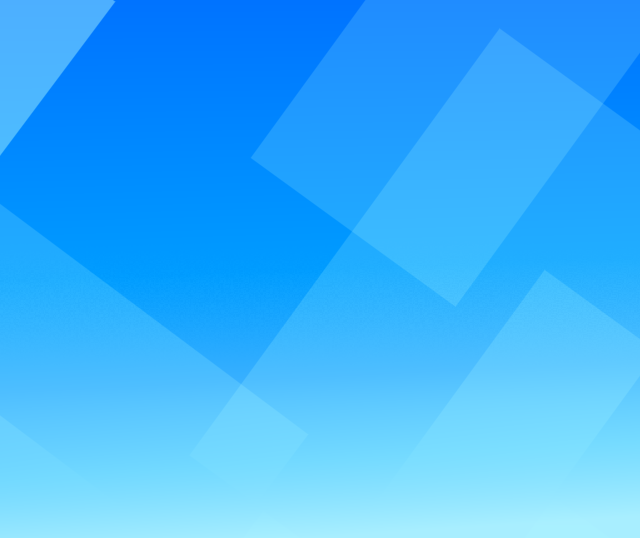
Write a Shadertoy shader that draws this background.

```glsl
// Translucent tilted panes over a sky gradient that runs from deep blue to pale cyan.
// The gradient is a chain of linear ramps; each pane is a rotated box blended as a
// light tint, and panes dissolve near the bottom. Units are canvas heights.

const vec3 ZENITH  = vec3(0.00, 0.45, 1.0);
const vec3 AZURE   = vec3(0.00, 0.615, 1.0);
const vec3 SKY     = vec3(0.22, 0.69, 1.0);
const vec3 PALE    = vec3(0.43, 0.84, 1.0);
const vec3 HORIZON = vec3(0.66, 0.935, 1.0);
const vec3 TINT    = vec3(0.70, 1.00, 1.0);

// Linear ramp from 0 at height start to 1 at height end.
float ramp(float start, float end, float h) {
    return clamp((h - start) / (end - start), 0.0, 1.0);
}

vec3 skyGradient(float h) {
    vec3 color = mix(ZENITH, AZURE, ramp(1.0, 0.49, h));
    color = mix(color, SKY, ramp(0.50, 0.30, h));
    color = mix(color, PALE, ramp(0.30, 0.145, h));
    return mix(color, HORIZON, ramp(0.145, 0.0, h));
}

// Coverage of a box grown from one corner; size is signed (across, along).
float pane(vec2 p, vec2 corner, float degrees, vec2 size, float blur) {
    float angle = radians(degrees);
    vec2 along = vec2(cos(angle), sin(angle));
    vec2 across = vec2(along.y, -along.x);
    vec2 local = vec2(dot(p - corner, across), dot(p - corner, along));
    vec2 edge = abs(local - 0.5 * size) - 0.5 * abs(size);
    return 1.0 - smoothstep(-blur, blur, max(edge.x, edge.y));
}

vec3 glaze(vec3 color, float coverage, float opacity) {
    return mix(color, TINT, coverage * opacity);
}

float hash(vec2 cell) {
    return fract(sin(dot(cell, vec2(127.1, 311.7))) * 43758.5);
}

void mainImage(out vec4 fragColor, in vec2 fragCoord) {
    vec2 p = fragCoord / iResolution.y;
    float blur = 0.8 / iResolution.y;

    // Sky, leaning slightly toward the right in its lower part
    float lean = 0.07 * (p.x - 0.6) * (1.0 - p.y);
    vec3 color = skyGradient(p.y - lean);

    // Large panes, fading toward the horizon
    float fade = smoothstep(0.04, 0.27, p.y);
    float soft = 0.18 * fade;
    color = glaze(color, pane(p, vec2(0.466, 0.7065), 54.0, vec2(0.4705, 1.0), blur), soft);
    color = glaze(color, pane(p, vec2(0.9286, 0.9472), 54.0, vec2(1.2, -0.981), blur), soft);
    color = glaze(color, pane(p, vec2(1.0124, 0.4984), 54.0, vec2(0.259, -1.0), blur), soft);
    color = glaze(color, pane(p, vec2(0.573, 0.1925), 53.2, vec2(-1.2, -0.6), blur), soft);
    color = glaze(color, pane(p, vec2(-0.2, 0.3787), 53.0, vec2(0.9, -0.8), blur), soft);
    color = glaze(color, pane(p, vec2(0.2143, 0.9969), 53.2, vec2(-0.5, -0.8), blur), 0.43);

    // Faint pane tips along the bottom edge
    float tips = pane(p, vec2(0.489, 0.05), 54.0, vec2(0.3, -0.3), blur)
               + pane(p, vec2(1.03, 0.075), 54.0, vec2(0.4, -0.3), blur);
    color = glaze(color, tips, 0.07 * ramp(0.08, 0.02, p.y));

    // Fine grain where the blue turns paler
    float band = smoothstep(0.3, 0.43, p.y) * (1.0 - smoothstep(0.46, 0.56, p.y));
    color += (hash(floor(p * 430.0)) - 0.5) * 0.018 * band;

    fragColor = vec4(clamp(color, 0.0, 1.0), 1.0);
}
```
